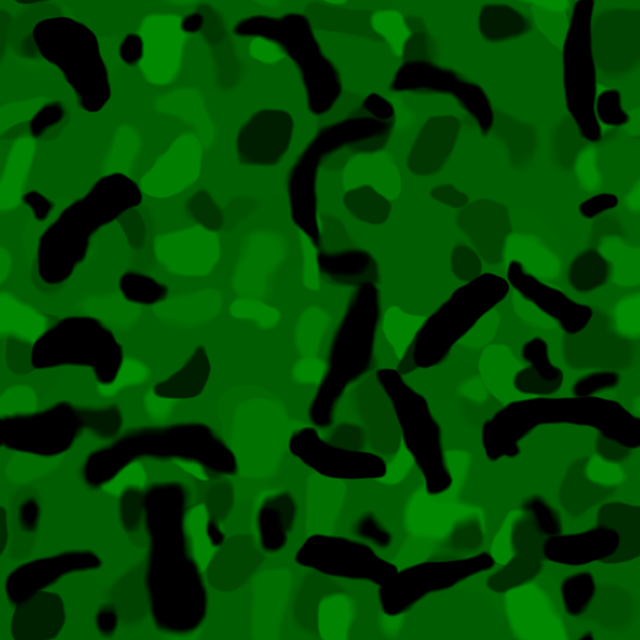
Reproduce this pattern procedurally as a WebGL 2 fragment shader.

```glsl
#version 300 es
precision highp float;

uniform vec2 u_resolution;
out vec4 fragColor;

const float TAU = 6.2831853;
const float BASE_GREEN = 0.36;

vec4 hash4(vec3 p) {
    vec4 q = fract(p.xyzx * vec4(0.1031, 0.1030, 0.0973, 0.1099));
    q += dot(q, q.wzxy + 33.33);
    return fract((q.xxyz + q.yzzw) * q.zywx);
}

// Layered sines with whole frequencies, so the warp wraps
vec2 wobble(vec2 uv, float frequency, float amplitude) {
    vec2 across = TAU * frequency * uv.yx;
    vec2 along = TAU * (frequency + 1.0) * uv;
    return amplitude * (sin(across + vec2(0.7, 2.9)) + sin(along + across.yx + vec2(4.1, 1.3)));
}

// Signed distance to a curved stroke of uneven thickness
float bentCapsule(vec2 p, float angle, float halfLength, float radius, float bend) {
    float c = cos(angle), s = sin(angle);
    p = mat2(c, -s, s, c) * p;
    p.y += bend * p.x * p.x;
    radius *= 1.0 + 0.25 * sin(32.0 * p.x + 9.0 * angle);
    p.x -= clamp(p.x, -halfLength, halfLength);
    return length(p) - radius;
}

// Paints one wrapped cellular layer of strokes over the given tone
float paintStrokes(float tone, vec2 uv, float cells, float seed, float share,
                   vec2 halfLengths, vec2 radii, vec2 tones) {
    vec2 home = floor(uv * cells);
    for (int y = -1; y <= 1; y++) {
        for (int x = -1; x <= 1; x++) {
            vec2 cell = home + vec2(x, y);
            vec2 wrapped = mod(cell, cells);
            vec4 place = hash4(vec3(wrapped, seed));
            vec4 form = hash4(vec3(wrapped, seed + 51.0));
            if (place.z > share) continue;

            vec2 center = (cell + 0.2 + 0.6 * place.xy) / cells;
            float d = bentCapsule(uv - center, TAU * form.x,
                                  mix(halfLengths.x, halfLengths.y, form.y),
                                  mix(radii.x, radii.y, form.z),
                                  mix(-5.0, 5.0, form.w));
            float blur = mix(0.003, 0.009, place.w);
            float strokeTone = mix(tones.x, tones.y, place.z / share);
            tone = mix(strokeTone, tone, smoothstep(-blur, blur, d));
        }
    }
    return tone;
}

void main() {
    vec2 uv = gl_FragCoord.xy / u_resolution;
    uv += wobble(uv, 3.0, 0.006) + wobble(uv, 11.0, 0.0018) + wobble(uv, 23.0, 0.0007);

    // Broad, barely different greens
    float tone = paintStrokes(BASE_GREEN, uv, 6.0, 3.0, 0.7,
                              vec2(0.02, 0.06), vec2(0.035, 0.06), vec2(0.34, 0.395));
    // Shaded patches
    tone = paintStrokes(tone, uv, 7.0, 14.0, 0.5,
                        vec2(0.01, 0.04), vec2(0.025, 0.04), vec2(0.25, 0.32));
    // Bright patches
    tone = paintStrokes(tone, uv, 9.0, 25.0, 0.65,
                        vec2(0.005, 0.04), vec2(0.02, 0.032), vec2(0.42, 0.55));
    // Dark patches
    tone = paintStrokes(tone, uv, 8.0, 36.0, 0.5,
                        vec2(0.0, 0.025), vec2(0.018, 0.028), vec2(0.10, 0.23));
    // Black dots, then long black strokes
    tone = paintStrokes(tone, uv, 8.0, 47.0, 0.4,
                        vec2(0.0, 0.02), vec2(0.014, 0.022), vec2(0.0));
    tone = paintStrokes(tone, uv, 5.0, 58.0, 0.92,
                        vec2(0.035, 0.105), vec2(0.019, 0.032), vec2(0.0));

    fragColor = vec4(0.0, tone, 0.0, 1.0);
}
```
